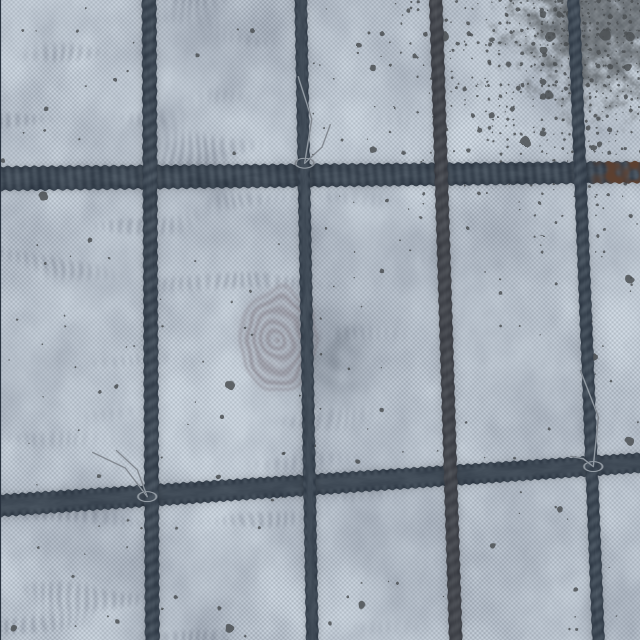
Write a Shadertoy shader that draws this texture.

```glsl
// Reinforcing steel grid over a pale perforated membrane: two ribbed bars across,
// four leaning bars down, tie wires, mud specks, stains and ghost rib prints.
// Bars are signed strips with periodic ribs; wear comes from gradient noise.
const float TAU = 6.2831853;
const vec3 SHEET_LIGHT = vec3(0.765, 0.803, 0.842);
const vec3 SHEET_SHADE = vec3(0.60, 0.635, 0.685);
const vec3 STEEL_DARK = vec3(0.15, 0.19, 0.24);
const vec3 STEEL_LIT = vec3(0.33, 0.375, 0.42);
const vec3 RUST = vec3(0.36, 0.25, 0.19);
const vec3 MUD = vec3(0.35, 0.37, 0.385);
const vec3 STAIN = vec3(0.585, 0.585, 0.625);
const float MESH_FREQ = 140.0;
// Bar centre lines at both ends, and half widths
const vec4 DOWN_TOP = vec4(0.233, 0.470, 0.681, 0.896);
const vec4 DOWN_BOTTOM = vec4(0.238, 0.488, 0.712, 0.935);
const vec4 DOWN_HALF = vec4(0.0115, 0.0098, 0.0105, 0.0098);
const vec2 ACROSS_LEFT = vec2(0.721, 0.210);
const vec2 ACROSS_RIGHT = vec2(0.731, 0.277);
const vec2 ACROSS_HALF = vec2(0.0185, 0.0170);
const vec2 MUD_CENTRE = vec2(0.95, 0.98);
const vec2 SWIRL_CENTRE = vec2(0.435, 0.468);
// Tie knots, and offsets of their loose ends
const vec2 TIES[3] = vec2[3](vec2(0.230, 0.224), vec2(0.476, 0.745), vec2(0.927, 0.271));
const vec4 TAILS[3] = vec4[3](vec4(-0.085, 0.069, -0.048, 0.072),
    vec4(-0.010, 0.135, 0.040, 0.060), vec4(-0.020, 0.150, -0.035, 0.016));
float px; // one pixel in canvas units

vec2 hash2(vec2 p) {
    vec3 q = fract(p.xyx * vec3(0.1031, 0.1030, 0.0973));
    q += dot(q, q.yzx + 33.33);
    return fract((q.xx + q.yz) * q.zy);
}
float corner(vec2 cell, vec2 offset) {
    float a = TAU * hash2(cell).x;
    return dot(vec2(cos(a), sin(a)), offset);
}
float noise(vec2 p) { // gradient noise, about -0.7 to 0.7
    vec2 i = floor(p), f = fract(p), e = vec2(0.0, 1.0);
    vec2 u = f * f * (3.0 - 2.0 * f);
    return mix(mix(corner(i, f), corner(i + e.yx, f - e.yx), u.x),
               mix(corner(i + e, f - e), corner(i + 1.0, f - 1.0), u.x), u.y);
}
float fbm(vec2 p) {
    float sum = 0.0, amp = 1.0;
    for (int i = 0; i < 4; i++, amp *= 0.55) {
        sum += amp * noise(p);
        p = mat2(1.6, 1.2, -1.2, 1.6) * p + 7.3;
    }
    return sum;
}
float segment(vec2 p, vec2 a, vec2 b) {
    vec2 d = b - a;
    return length(p - a - d * clamp(dot(p - a, d) / dot(d, d), 0.0, 1.0));
}
float stroke(float dist, float halfWidth) {
    return 1.0 - smoothstep(-0.6 * px, 0.8 * px, dist - halfWidth);
}
// Ribbed bar: colour and coverage; a smooth core leaves ribs at the rims only
vec4 rebar(float across, float along, float halfWidth, float pitch, float slant, float core, float seed) {
    float t = across / halfWidth;
    float rib = 0.5 + 0.5 * cos(TAU * (along / pitch + slant * t));
    float shown = mix(1.0, smoothstep(0.35, 0.8, abs(t)), core);
    float wear = fbm(vec2(along * 24.0, seed * 9.0 + t * 1.2));
    float light = 0.58 - 0.3 * t * t + shown * (0.36 * rib - 0.18) + 0.22 * wear;
    return vec4(mix(STEEL_DARK, STEEL_LIT, clamp(light, 0.0, 1.0)),
                stroke(abs(across), halfWidth * (0.90 + 0.14 * rib)));
}
vec3 membrane(vec2 uv) {
    float tone = 0.64 + 0.55 * fbm(uv * 4.5 + 3.0) + 0.28 * fbm(uv * vec2(17.0, 12.0));
    // Ghost prints of ribs, in broken rows
    float row = smoothstep(0.12, 0.45, noise(uv * vec2(5.0, 24.0) + 11.0));
    float teeth = 0.5 + 0.5 * cos(TAU * (uv.x / 0.0135 + 0.8 * noise(uv * 20.0)));
    tone -= 0.45 * row * teeth * (1.0 - smoothstep(0.35, 0.75, uv.x));
    vec3 col = mix(SHEET_SHADE, SHEET_LIGHT, clamp(tone, -0.1, 1.0));
    // Ringed stain and a grey smear beside it
    float r = length((uv - SWIRL_CENTRE) * vec2(1.1, 0.85)) + 0.014 * noise(uv * 26.0);
    float rings = 0.55 + 0.3 * sin(TAU * r / 0.0125);
    col = mix(col, STAIN, rings * (1.0 - smoothstep(0.055, 0.08, r)));
    vec2 g = (uv - vec2(0.52, 0.44)) / vec2(0.04, 0.06);
    col -= 0.10 * exp(-dot(g, g)) * (1.0 + noise(uv * 40.0));
    // Perforations on a diamond lattice, faded when too fine to show
    vec2 w = cos(TAU * MESH_FREQ * uv);
    float visible = 1.0 - smoothstep(0.3, 0.5, MESH_FREQ * px);
    col += 0.055 * w.x * w.y * visible * (1.0 + 0.7 * noise(uv * 6.0));
    // Mud patch, then specks thinning away from it
    float away = length(uv - MUD_CENTRE);
    float patchy = 1.0 - smoothstep(0.04, 0.18, away + 0.10 * fbm(uv * 38.0));
    col = mix(col, MUD + 0.12 * noise(uv * 110.0), 0.75 * patchy);
    for (float i = 0.0; i < 4.0; i++) {
        float cells = 24.0 * exp2(i * 0.65);
        vec2 p = uv * cells + i * 5.7, id = floor(p), k = hash2(id + 71.0);
        float chance = 0.012 + 0.75 * exp(-away * away * 22.0);
        vec2 d = fract(p) - mix(vec2(0.3), vec2(0.7), k);
        float dist = length(d) + 0.07 * noise(p * 5.0) - mix(0.07, 0.22, k.x * k.x);
        float present = step(hash2(id + 19.0 * i).x, chance);
        col = mix(col, MUD * 0.85, 0.85 * present * stroke(dist / cells, 0.0));
    }
    return col;
}
void mainImage(out vec4 fragColor, in vec2 fragCoord) {
    vec2 uv = fragCoord / iResolution.xy;
    px = 1.0 / min(iResolution.x, iResolution.y);
    vec3 col = membrane(uv);
    float steel = 0.0;
    // Two bars across, then four down on top; rust on the upper right end
    for (int n = 0; n < 6; n++) {
        bool down = n > 1;
        int i = down ? n - 2 : n;
        float off = down ? uv.x - mix(DOWN_BOTTOM[i], DOWN_TOP[i], uv.y)
                         : uv.y - mix(ACROSS_LEFT[i & 1], ACROSS_RIGHT[i & 1], uv.x);
        float halfWidth = down ? DOWN_HALF[i] : ACROSS_HALF[i & 1] * mix(1.04, 0.92, uv.x);
        float core = i == 1 ? 1.0 : 0.0;
        float pitch = down ? 0.0185 : 0.0138 - 0.0018 * core;
        float slant = down ? mix(-0.35, 0.2, core) : 0.12;
        vec4 bar = rebar(off, down ? uv.y : uv.x, halfWidth, pitch, slant, core, float(n));
        float rust = n == 0 ? smoothstep(0.91, 0.95, uv.x) * smoothstep(-0.3, 0.3, noise(uv * 55.0)) : 0.0;
        bar.rgb = mix(bar.rgb, RUST, n == 4 ? 0.2 : rust);
        col *= 1.0 - 0.10 * exp(-max(abs(off) - halfWidth, 0.0) / 0.005);
        col = mix(col, bar.rgb, bar.a);
        steel = max(steel, bar.a);
    }
    // Tie wires: a loop over each knot and two bent loose ends
    vec3 wire = mix(vec3(0.45, 0.47, 0.50), vec3(0.66, 0.69, 0.72), steel);
    for (int i = 0; i < 3; i++) {
        vec2 p = uv - TIES[i];
        float dist = abs(length(p * vec2(0.7, 1.3)) - 0.010);
        for (int k = 0; k < 2; k++) {
            vec2 end = k == 0 ? TAILS[i].xy : TAILS[i].zw;
            vec2 bend = 0.5 * end + 0.12 * vec2(end.y, -end.x);
            dist = min(dist, min(segment(p, vec2(0.0), bend), segment(p, bend, end)));
        }
        col = mix(col, wire, 0.8 * stroke(dist, 0.0009));
    }
    col = mix(col, STEEL_DARK, stroke(uv.x, 0.0015)); // dark left margin
    fragColor = vec4(clamp(col, 0.0, 1.0), 1.0);
}
```
